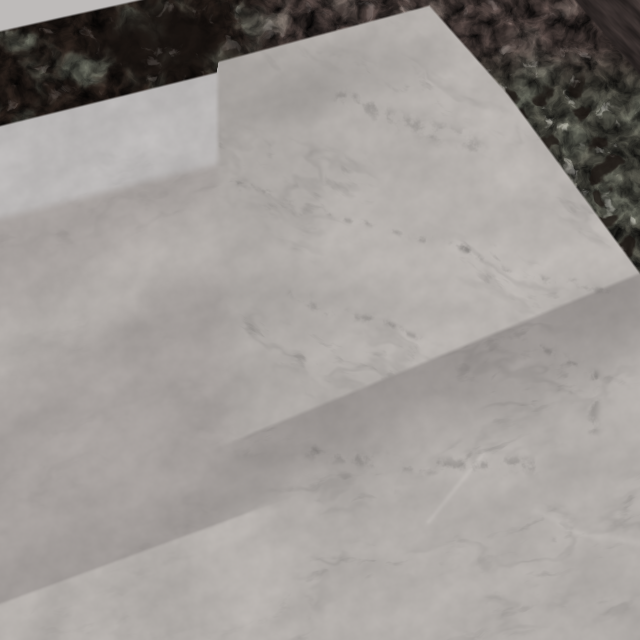
A Shadertoy shader for this texture:

```glsl
// Pale veined marble slabs, laid at an angle over dark brecciated stone.
#define EDGE 0.0024
#define VEIN_DEPTH 0.13
#define CLOUD_DEPTH 0.085
#define GRAIN_DEPTH 0.035
#define PALE vec3(0.71, 0.692, 0.678)
#define GREY vec3(0.632, 0.611, 0.601)
#define COOL vec3(0.722, 0.712, 0.71)
#define UMBER vec3(0.11, 0.085, 0.072)
#define MOSS vec3(0.265, 0.27, 0.24)
#define PLUM vec3(0.27, 0.23, 0.222)

vec2 hash2(vec2 p) {
  vec3 q = fract(p.xyx * vec3(0.1031, 0.103, 0.0973));
  q += dot(q, q.yzx + 33.33);
  return fract((q.xx + q.yz) * q.zy);
}

float corner(vec2 cell, vec2 offset) {
  float a = 6.2832 * hash2(cell).x;
  return dot(vec2(cos(a), sin(a)), offset);
}

float gradientNoise(vec2 p) {
  vec2 i = floor(p), f = p - i, e = vec2(1, 0);
  vec2 u = f * f * f * (f * (f * 6.0 - 15.0) + 10.0);
  float low = mix(corner(i, f), corner(i + e, f - e), u.x);
  float high = mix(corner(i + e.yx, f - e.yx), corner(i + 1.0, f - 1.0), u.x);
  return mix(low, high, u.y) * 1.4;
}

float fbm(vec2 p) {
  float sum = 0.0, amp = 0.55;
  for (int i = 0; i < 4; i++) {
    sum += amp * gradientNoise(p);
    p = mat2(1.6, 1.2, -1.2, 1.6) * p + 17.3;
    amp *= 0.5;
  }
  return sum;
}

vec2 turn(vec2 p, float a) {
  return vec2(cos(a) * p.x + sin(a) * p.y, cos(a) * p.y - sin(a) * p.x);
}

// Signed distance to a line through two points, positive on its left.
float side(vec2 p, vec4 line) {
  vec2 d = normalize(line.zw - line.xy);
  return dot(p - line.xy, vec2(-d.y, d.x));
}

float cover(float d) { return smoothstep(-EDGE, EDGE, d); }

// Soft stroke along a segment.
float stroke(vec2 p, vec4 line, float width) {
  vec2 d = line.zw - line.xy, q = p - line.xy;
  float r = length(q - d * clamp(dot(q, d) / dot(d, d), 0.0, 1.0)) / width;
  return exp(-r * r);
}

// Thin ridges and small flecks, stretched along one direction, in patches.
float veins(vec2 p, float angle) {
  vec2 q = turn(p, angle) * vec2(0.45, 1);
  float ridge = 1.0 - smoothstep(0.0, 0.13, abs(fbm(q * 13.0)));
  float fleck = smoothstep(0.12, 0.5, fbm(q * 48.0 + 7.0));
  float patches = smoothstep(-0.1, 0.35, fbm(q * 9.0 + 41.0));
  return (0.55 * ridge + 0.75 * fleck) * patches;
}

vec3 darkStone(vec2 p) {
  vec2 w = p + 0.016 * vec2(fbm(p * 22.0), fbm(p * 22.0 + 9.0));
  float blotch = fbm(w * 14.0), fine = fbm(w * 42.0 + 5.0);
  float green = smoothstep(0.94, 0.84, p.y) * smoothstep(0.64, 0.76, p.x);
  vec3 c = mix(UMBER, MOSS * 0.85, smoothstep(-0.05, 0.45, blotch));
  c = mix(c, PLUM, 0.7 * smoothstep(0.34, 0.48, p.x) * (1.0 - green));
  c = mix(c, MOSS, 0.75 * green) * (1.0 + 1.4 * fine + 0.5 * blotch);
  // Scattered dark pebbles, one per jittered cell.
  vec2 grid = w * 24.0 + 0.8 * fbm(p * 12.0), rnd = hash2(floor(grid));
  float r = length(fract(grid) - 0.3 - 0.4 * rnd);
  c = mix(c, UMBER, 0.75 * green * smoothstep(0.36, 0.2, r) * step(0.55, rnd.y));
  float shade = length((p - vec2(0.25, 0.935)) * vec2(1, 1.8));
  c = mix(c, UMBER * 0.85, 0.75 * smoothstep(0.13, 0.06, shade));
  float fleck = smoothstep(0.22, 0.5, fbm(w * 32.0 + 71.0));
  return c + fleck * COOL * (0.18 + 0.22 * green);
}

vec3 paleMarble(vec2 p) {
  vec2 w = p + 0.022 * vec2(fbm(p * 9.0), fbm(p * 9.0 + 23.0));
  float seam = 0.34 + 0.065 * max(0.0, 0.7 - p.y);
  float soft = mix(0.035, 0.005, smoothstep(0.6, 0.78, p.y));
  float left = 1.0 - smoothstep(seam - soft, seam + soft, p.x);

  // Left slabs: cool top, then grey bands that rise to the right.
  float top = side(p, vec4(0, 0.661, 0.34, 0.746));
  float glow = stroke(w, vec4(0, 0.45, 0.32, 0.63), 0.06);
  vec3 bands = mix(GREY * 1.03, PALE, 0.85 * glow);
  bands *= 1.0 - 0.05 * stroke(w, vec4(0.2, 0.475, 0.34, 0.51), 0.035);
  bands = mix(bands, COOL, smoothstep(-0.012, 0.008, top));

  // Right slab, greyer by the seam and toward its top corner.
  vec3 c = PALE * mix(0.95, 1.015, smoothstep(0.35, 0.75, p.x));
  c *= 1.0 - 0.06 * stroke(w, vec4(0.36, 0.84, 0.66, 0.9), 0.05);
  c = mix(c, bands, left);

  // Lower slabs: shaded under the upper edge, paler below the next.
  float upper = side(p, vec4(0.378, 0.316, 1, 0.573));
  float lower = side(p, vec4(0, 0.056, 0.48, 0.232));
  vec3 front = mix(GREY * 0.955, PALE * 0.97, smoothstep(0.0, 0.2, -upper));
  float under = smoothstep(-0.004, 0.004, -upper) * smoothstep(0.29, 0.41, p.x);
  c = mix(c, front, under);
  float fade = 1.0 - smoothstep(0.38, 0.52, p.x);
  c *= 1.0 - 0.05 * fade * smoothstep(0.11, 0.0, lower) * cover(lower);
  float blur = mix(0.06, 0.004, fade);
  c = mix(c, PALE * 0.99, smoothstep(-blur, blur, -lower) * max(fade, 0.5));
  c *= 1.0 - 0.07 * stroke(p, vec4(0.07, 0, 0.09, 0.07), 0.03);

  // Fine veins run down to the right above, nearly level below.
  float dark = mix(veins(w, -0.42), veins(w, 0.25), max(under, left));
  dark *= mix(0.75, 0.3, max(left, fade * cover(-lower)));
  float marks = stroke(w, vec4(0.37, 0.71, 0.73, 0.6), 0.005)
    + stroke(w, vec4(0.72, 0.6, 0.95, 0.54), 0.005)
    + stroke(w, vec4(0.46, 0.545, 0.66, 0.47), 0.006)
    + stroke(w, vec4(0.53, 0.85, 0.74, 0.77), 0.014)
    + stroke(w, vec4(0.85, 0.465, 0.925, 0.41), 0.005)
    + stroke(w, vec4(0.925, 0.41, 0.93, 0.335), 0.009)
    + stroke(w, vec4(0.49, 0.29, 0.83, 0.265), 0.012);
  marks *= smoothstep(-0.1, 0.4, fbm(p * 38.0));
  c *= 1.0 - VEIN_DEPTH * (dark + marks);
  float scratch = stroke(p, vec4(0.67, 0.185, 0.755, 0.29), 0.004)
    + 0.7 * stroke(w, vec4(0.83, 0.195, 0.99, 0.155), 0.006);
  float cloud = fbm(turn(p, 0.4) * vec2(6, 12)), grain = fbm(p * 40.0);
  return c * (1.0 + CLOUD_DEPTH * cloud + GRAIN_DEPTH * grain) + 0.035 * scratch;
}

void mainImage(out vec4 fragColor, in vec2 fragCoord) {
  vec2 p = fragCoord / iResolution.xy;
  vec3 c = darkStone(p);
  c = mix(c, COOL * 1.03, cover(side(p, vec4(0, 0.951, 0.22, 1))));
  vec3 plum = PLUM * (0.75 + 0.9 * fbm(turn(p, -0.8) * vec2(9, 40)));
  c = mix(c, plum, cover(side(p, vec4(0.898, 1, 1, 0.883))));

  // Outline of the pale floor.
  float leftTop = side(p, vec4(0, 0.803, 0.34, 0.887));
  float rightTop = side(p, vec4(0.34, 0.903, 0.671, 0.991));
  float top = mix(leftTop, rightTop, smoothstep(0.338, 0.342, p.x));
  float slope = max(side(p, vec4(0.671, 0.991, 0.794, 0.852)),
    side(p, vec4(0.794, 0.852, 1, 0.573)));
  c = mix(c, paleMarble(p), cover(-max(top, slope)));
  fragColor = vec4(clamp(c, 0.0, 1.0), 1.0);
}
```
